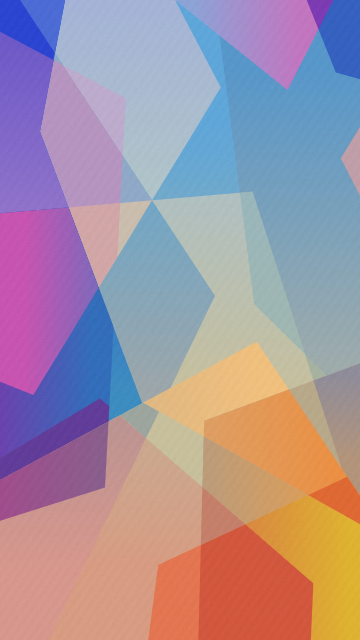
Write a Shadertoy shader that draws this background.

```glsl
vec2 p;
vec3 col;

// Smooth half-plane: left of a downward edge, below a rightward edge
float edge(float ax, float ay, float bx, float by) {
    vec2 a = vec2(ax, ay), d = normalize(vec2(bx, by) - a), q = p - a;
    return clamp((d.x * q.y - d.y * q.x) * iResolution.x / 4.32 + 0.5, 0.0, 1.0);
}

void fill(float mask, vec3 c) { col = mix(col, c, mask); }

void fade(float mask, vec3 a, vec3 b, float t) {
    fill(mask, mix(a, b, clamp(t, 0.0, 1.0)));
}

float hash(vec2 v) {
    vec3 q = fract(v.xyx * 0.1031);
    q += dot(q, q.yzx + 33.33);
    return fract((q.x + q.y) * q.z);
}

void mainImage(out vec4 fragColor, in vec2 fragCoord) {
    // Canvas is 4.32 by 7.68 units, y runs downward
    p = vec2(fragCoord.x, iResolution.y - fragCoord.y) / iResolution.xy * vec2(4.32, 7.68);
    float x = p.x, y = p.y;

    // Long edges shared by several facets
    float kite = (1.0 - edge(0.78, 0.0, 0.48, 1.58)) * (1.0 - edge(0.48, 1.58, 1.70, 4.82));
    float fall = edge(0.24, 0.0, 2.58, 3.55);
    float rise = edge(2.65, 1.05, 0.40, 4.74);
    float beam = edge(2.58, 3.55, 0.58, 7.68);
    float horizon = edge(0.0, 2.56, 3.03, 2.30);
    float sail = edge(3.03, 2.30, 4.32, 6.30);
    float slope = edge(0.0, 5.76, 3.08, 4.10);
    float under = edge(1.70, 4.82, 4.25, 6.25);
    float above = 1.0 - slope;

    // Large overlapping panes
    float violet = edge(0.0, 0.38, 1.51, 1.18) * edge(1.51, 1.18, 1.26, 5.85)
                 * (1.0 - edge(0.0, 6.25, 1.26, 5.85));
    float azure = (1.0 - edge(2.58, 0.0, 3.05, 3.65)) * (1.0 - edge(3.05, 3.65, 4.32, 4.90));
    float amber = slope * edge(3.08, 4.10, 4.32, 5.95) * (1.0 - under);
    float rose = edge(0.0, 5.50, 1.20, 4.78) * edge(1.20, 4.78, 3.76, 7.0)
               * edge(3.76, 7.0, 3.73, 7.68);
    float rust = edge(2.45, 5.05, 4.32, 4.36) * (1.0 - edge(2.45, 5.05, 2.38, 7.68));
    float flame = edge(1.90, 6.78, 4.32, 5.65) * (1.0 - edge(1.90, 6.78, 1.78, 7.68));

    // Sky and its upper right facets
    col = mix(vec3(0.37, 0.65, 0.85), vec3(0.66, 0.70, 0.62), smoothstep(1.2, 4.8, y));
    fade(azure, vec3(0.34, 0.59, 0.79), vec3(0.62, 0.67, 0.67), (y - 0.8) / 3.6);
    float wedge = (1.0 - edge(2.10, 0.0, 3.45, 1.08)) * edge(4.0, 0.0, 3.45, 1.08);
    float corner = (1.0 - edge(3.68, 0.0, 4.03, 0.87)) * (1.0 - edge(4.03, 0.87, 4.32, 0.95));
    fade(wedge, vec3(0.55, 0.64, 0.84), vec3(0.76, 0.46, 0.75), (x - 2.3) / 1.3);
    fill(corner, mix(vec3(0.21, 0.38, 0.75), vec3(0.49, 0.23, 0.70), wedge));
    fill((1.0 - edge(4.32, 1.52, 4.09, 1.90)) * (1.0 - edge(4.09, 1.90, 4.32, 2.35)),
         vec3(0.75, 0.62, 0.66));

    // Pale sail
    fade(horizon * sail, vec3(0.69, 0.75, 0.75), vec3(0.78, 0.75, 0.61), (y - 2.4) / 2.4);
    fill(horizon * sail * azure * 0.6, vec3(0.54, 0.69, 0.72));

    // Kite facets around the crossing
    fade(kite * (1.0 - fall) * rise * edge(2.10, 0.0, 2.65, 1.05),
         vec3(0.64, 0.70, 0.84), vec3(0.69, 0.77, 0.78), y / 2.4);
    float middle = kite * fall * rise;
    fill(middle, mix(vec3(0.56, 0.66, 0.78), vec3(0.79, 0.74, 0.68), horizon));
    fill(kite * violet * (1.0 - fall), vec3(0.74, 0.67, 0.80));
    fill(middle * violet, mix(vec3(0.71, 0.58, 0.75), vec3(0.82, 0.65, 0.65), horizon));
    fade(kite * fall * (1.0 - rise) * beam * above,
         vec3(0.45, 0.65, 0.77), vec3(0.62, 0.65, 0.66), (y - 2.5) / 2.3);

    // Blue, violet and magenta on the left
    float left = (1.0 - kite) * above;
    fade(left, vec3(0.17, 0.27, 0.82), vec3(0.24, 0.55, 0.75), (y - 0.7) / 4.0);
    fill(left * (1.0 - fall), vec3(0.30, 0.42, 0.83));
    fade(left * violet * (1.0 - horizon),
         vec3(0.43, 0.35, 0.78), vec3(0.56, 0.45, 0.79), (y - 0.5) / 2.0);
    float low = left * violet * horizon;
    fade(low, vec3(0.42, 0.26, 0.68), vec3(0.20, 0.43, 0.73), x / 1.1);
    fade(low * rise * (1.0 - edge(0.0, 4.58, 0.40, 4.74)),
         vec3(0.78, 0.33, 0.69), vec3(0.50, 0.41, 0.73), (x - 0.3) / 0.85);

    // Amber and rose panes
    fill(slope * under * beam * (1.0 - rose), vec3(0.61, 0.65, 0.62));
    fade(amber, vec3(0.88, 0.72, 0.51), vec3(0.94, 0.75, 0.49), (x - 1.8) / 1.3);
    fade(rose * slope, vec3(0.78, 0.67, 0.57), vec3(0.84, 0.61, 0.51), (y - 5.0) / 1.8);
    fade(rose * slope * beam, vec3(0.73, 0.58, 0.57), vec3(0.84, 0.59, 0.55), (y - 5.0) / 1.8);
    fill(rose * above * violet, vec3(0.38, 0.24, 0.60));
    fade(rose * slope * violet, vec3(0.63, 0.30, 0.55), vec3(0.54, 0.37, 0.55), x / 1.2);

    // Rust pane, tinted by what lies beneath
    fill(rust, vec3(0.72, 0.66, 0.54));
    fade(rust * (1.0 - sail), vec3(0.56, 0.55, 0.60), vec3(0.70, 0.58, 0.48), y - 4.5);
    fade(rust * amber, vec3(0.87, 0.62, 0.39), vec3(0.92, 0.56, 0.26), (x - 2.5) / 1.6);
    fade(rust * under, vec3(0.74, 0.61, 0.48), vec3(0.87, 0.62, 0.33), (x - 2.5) / 1.4);
    fill(rust * rose, vec3(0.77, 0.50, 0.42));

    // Flame pane at the foot
    fade(flame * under, vec3(0.85, 0.54, 0.25), vec3(0.87, 0.70, 0.19), (x - 3.0) / 1.2);
    fill(flame * amber, vec3(0.87, 0.41, 0.20));
    fill(flame * rose, mix(vec3(0.89, 0.46, 0.32), vec3(0.82, 0.34, 0.24), rust));

    // Faint diagonal weave and grain
    float weave = abs(fract((x + y * 0.7) * 9.0) - 0.5) - 0.25;
    col += weave * 0.025 + (hash(floor(p * 66.0)) - 0.5) * 0.012;
    fragColor = vec4(col, 1.0);
}
```
